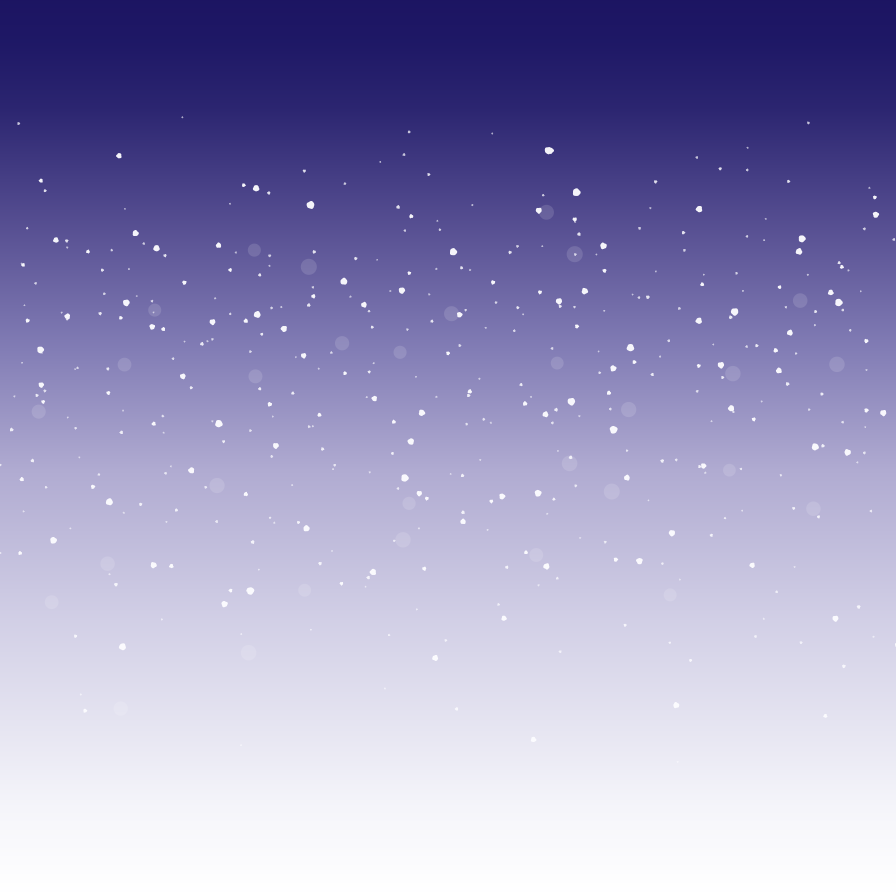
A WebGL 2 fragment shader for this background:

```glsl
#version 300 es
precision highp float;

uniform vec2 u_resolution;
out vec4 outColor;

vec3 hash3(vec2 cell, float seed) {
  vec3 q = fract(vec3(cell.xyx + seed * 7.31) * vec3(0.1031, 0.1030, 0.0973));
  q += dot(q, q.yxz + 33.33);
  return fract((q.xxy + q.yzz) * q.zyx);
}

// Vertical sky ramp: each stop holds a colour and its depth below the top
vec3 skyColor(float depth) {
  vec4 stops[9] = vec4[9](
    vec4(0.110, 0.080, 0.385, 0.00), vec4(0.120, 0.095, 0.400, 0.05),
    vec4(0.170, 0.145, 0.440, 0.12), vec4(0.350, 0.320, 0.580, 0.26),
    vec4(0.510, 0.490, 0.710, 0.39), vec4(0.690, 0.670, 0.820, 0.525),
    vec4(0.820, 0.810, 0.900, 0.69), vec4(0.960, 0.960, 0.980, 0.90),
    vec4(1.000, 1.000, 1.000, 1.00));
  vec3 color = stops[0].rgb;
  for (int i = 1; i < 9; i++) {
    float blend = (depth - stops[i - 1].w) / (stops[i].w - stops[i - 1].w);
    color = mix(color, stops[i].rgb, clamp(blend, 0.0, 1.0));
  }
  return color;
}

// Snow gathers in a band above the middle and thins out downward
float snowDensity(float depth) {
  return smoothstep(0.10, 0.34, depth) * (1.0 - smoothstep(0.32, 0.92, depth));
}

// One jittered flake per cell, kept or dropped by the density at its height
float snowLayer(vec2 p, float cells, float radius, float wobble, float seed) {
  vec2 shift = hash3(vec2(seed, 4.0), seed).xy;
  vec2 grid = p * cells + shift;
  vec2 cell = floor(grid);
  vec3 rnd = hash3(cell, seed);
  vec2 center = (cell + 0.12 + 0.76 * rnd.xy - shift) / cells;
  float keep = step(rnd.z, snowDensity(1.0 - center.y));

  // Slightly lumpy outline
  vec2 offset = p - center;
  float angle = atan(offset.y, offset.x + 1e-6);
  float outline = sin(angle * 3.0 + rnd.x * 40.0) + 0.6 * sin(angle * 5.0 + rnd.y * 40.0);
  float size = radius * (0.88 + 0.24 * fract(rnd.x * 17.0)) * (1.0 + wobble * outline);
  return keep * clamp((size - length(offset)) * u_resolution.y + 0.5, 0.0, 1.0);
}

void main() {
  vec2 p = gl_FragCoord.xy / u_resolution.y;
  vec3 color = skyColor(1.0 - p.y);

  // Pale discs hang just below the largest flakes
  float ghost = snowLayer(p + vec2(0.002, 0.069), 9.0, 0.0080, 0.0, 1.0);
  color = mix(color, vec3(1.0), 0.13 * ghost);

  // Flakes from large to fine dust
  float snow = snowLayer(p, 9.0, 0.0038, 0.06, 1.0);
  snow = max(snow, snowLayer(p, 11.0, 0.0032, 0.08, 2.0));
  for (int i = 0; i < 4; i++) {
    float k = float(i);
    float dust = snowLayer(p, 12.0 + 1.7 * k, 0.0021 - 0.00036 * k, 0.10, 3.0 + k);
    snow = max(snow, dust * (1.0 - 0.12 * k));
  }
  color = mix(color, vec3(0.99, 0.99, 1.0), 0.95 * snow * smoothstep(0.0, 0.12, p.y));

  outColor = vec4(color, 1.0);
}
```
